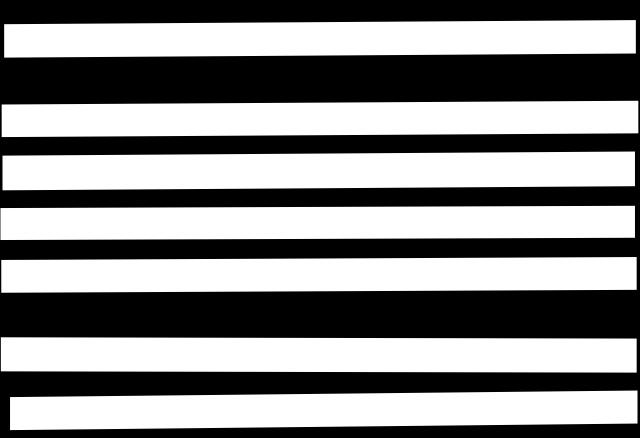
Reproduce this pattern procedurally as a Shadertoy shader.

```glsl
// Seven white, slightly skewed bars stacked on black.
// Each bar is the distance to a sheared box on a regular pitch, with two wider
// gaps; lengths, tilt and thickness vary from bar to bar. Unit: canvas height.

const vec3 GROUND = vec3(0.0);
const vec3 BAR_COLOUR = vec3(1.0);

const int BARS = 7;
const float FIRST_CENTRE = 0.0887; // depth of the top bar
const float PITCH = 0.1187;        // spacing of neighbouring bars
const float EXTRA_GAP = 0.0641;    // added before the second and sixth bars
const float LAST_DROP = 0.0078;    // the lowest bar sits a little deeper

// Per bar: left inset, right inset, rise across the canvas, thickness
const vec4 SHAPE[BARS] = vec4[BARS](
    vec4(0.0095, 0.0095,  0.0095, 0.0763),
    vec4(0.0038, 0.0038,  0.0086, 0.0744),
    vec4(0.0057, 0.0115,  0.0095, 0.0792),
    vec4(0.0010, 0.0115,  0.0052, 0.0730),
    vec4(0.0029, 0.0076,  0.0067, 0.0749),
    vec4(0.0019, 0.0076, -0.0029, 0.0778),
    vec4(0.0229, 0.0057,  0.0153, 0.0754)
);

// Depth of a bar's middle below the top of the canvas
float barCentre(int i) {
    float gaps = float(i >= 1) + float(i >= 5);
    return FIRST_CENTRE + PITCH * float(i) + EXTRA_GAP * gaps
         + LAST_DROP * float(i == BARS - 1);
}

// Smoothed cover along one axis: 1 inside the half size, 0 outside
float cover(float offset, float halfSize, float pixel) {
    return clamp(0.5 + (halfSize - abs(offset)) / pixel, 0.0, 1.0);
}

// Box with upright ends, sheared vertically by its rise
float barMask(vec2 p, float width, int i, float pixel) {
    vec4 s = SHAPE[i];
    float middle = 0.5 * (width + s.x - s.y);
    float halfLength = 0.5 * (width - s.x - s.y);
    float depth = barCentre(i) - s.z * (p.x / width - 0.5);
    return cover(p.x - middle, halfLength, pixel)
         * cover(p.y - depth, 0.5 * s.w, pixel);
}

void mainImage(out vec4 fragColor, in vec2 fragCoord) {
    float pixel = 1.0 / iResolution.y;
    float width = iResolution.x * pixel;
    vec2 p = fragCoord * pixel;
    p.y = 1.0 - p.y; // measure depth from the top

    float mask = 0.0;
    for (int i = 0; i < BARS; i++) {
        mask = max(mask, barMask(p, width, i, pixel));
    }
    fragColor = vec4(mix(GROUND, BAR_COLOUR, mask), 1.0);
}
```
